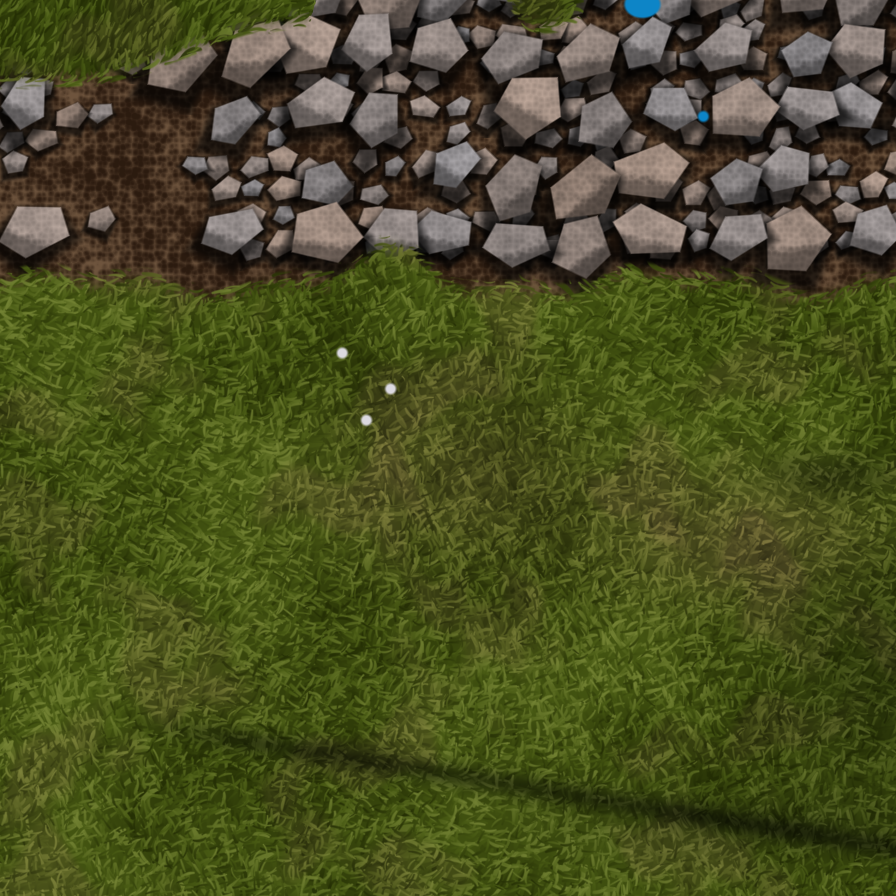
Write a Shadertoy shader that draws this texture.

```glsl
// Sunlit lawn below a stony bank: angular rocks on brown soil, ragged turf edge.
// Rocks are random convex polygons on a jittered grid; grass is layered
// random blades, tinted by broad sine patches; soil and grain use cellular noise.

vec4 hash4(vec2 p) {
    vec4 h = fract(p.xyxy * vec4(0.1031, 0.1030, 0.0973, 0.1099));
    h += dot(h, h.wzxy + 33.33);
    return fract((h.xxyz + h.yzzw) * h.zywx);
}

float gauss(vec2 p, vec2 size) { p /= size; return exp(-dot(p, p)); }

// Distance to the nearest jittered point, from the four closest cells
float cells(vec2 p) {
    vec2 id = floor(p - 0.5);
    float d = 2.0;
    for (int k = 0; k < 4; k++) {
        vec2 c = id + vec2(k & 1, k >> 1);
        vec2 q = c + 0.2 + 0.6 * hash4(c).xy - p;
        d = min(d, dot(q, q));
    }
    return sqrt(d);
}

// Layered sines, about -1 to 1
float waves(vec2 p) {
    float sum = 0.0, amp = 0.5;
    for (int i = 0; i < 3; i++) {
        sum += amp * sin(p.x + 1.6 * sin(p.y + float(i)));
        p = mat2(1.4, 1.3, -1.3, 1.4) * p + 2.3;
        amp *= 0.65;
    }
    return sum;
}

float bankMask(vec2 p) {
    float edge = 0.91 + 0.065 * smoothstep(0.08, 0.34, p.x) + 0.2 * smoothstep(0.34, 0.39, p.x);
    float tuft = smoothstep(0.055, 0.025, length(p - vec2(0.61, 1.01)));
    return max(smoothstep(-0.015, 0.02, p.y - edge), tuft);
}

float lawnMask(vec2 p) {
    float edge = 0.683 + 0.009 * sin(p.x * 19.0) + 0.006 * sin(p.x * 47.0)
               + 0.03 * gauss(vec2(p.x - 0.44, 0.0), vec2(0.05));
    return smoothstep(0.02, -0.02, p.y - edge);
}

// Turf colour from tone (0 dark, 1 light) and dryness
vec3 turf(float tone, float dry) {
    vec3 c = mix(vec3(0.14, 0.18, 0.015), vec3(0.28, 0.35, 0.075), clamp(tone * 2.0, 0.0, 1.0));
    c = mix(c, vec3(0.45, 0.51, 0.20), clamp(tone * 2.0 - 1.0, 0.0, 1.0));
    return mix(c, vec3(0.46, 0.40, 0.23) * (0.45 + 0.75 * tone), dry);
}

// One layer of curved, tapered blades on a turned grid
void blades(inout vec3 col, vec2 uv, float layer, vec2 lean, float spread, float cover, float patchTone, float dry) {
    float scale = 36.0 + 13.0 * layer, ca = cos(layer), sa = sin(layer);
    mat2 turn = mat2(ca, sa, -sa, ca);
    vec2 p = turn * uv * scale + layer * 37.0, id = floor(p - 0.5);
    lean = turn * lean;
    for (int k = 0; k < 4; k++) {
        vec2 c = id + vec2(k & 1, k >> 1);
        vec4 r = hash4(c + 111.0);
        vec2 q = p - c - 0.25 - 0.5 * r.xy;
        vec2 along = normalize(lean + vec2(-lean.y, lean.x) * (r.z - 0.5) * spread);
        float s = dot(q, along), t = clamp(s, -0.6, 0.6);
        float side = dot(q, vec2(-along.y, along.x)) + (r.x - 0.5) * t * t;
        float width = mix(0.07, 0.16, r.y) * (1.0 - 0.9 * t * t), soft = 0.0012 * scale;
        float a = smoothstep(width + soft, width - soft, length(vec2(side, s - t)));
        a *= 0.9 * smoothstep(0.0, 0.15, cover - 0.7 * r.z);
        col = mix(col, turf(r.w * 0.85 + 0.07 + patchTone + 0.15 * t, dry), a);
    }
}

// Grid of lit polygons with contact shadows
void rocks(inout vec3 col, vec2 uv, float size, float seed, float extra, float grain) {
    vec2 pitch = vec2(1.0, 0.9) * size, id = floor(uv / pitch - 0.5);
    for (int k = 3; k >= 0; k--) {
        vec2 c = id + vec2(k & 1, k >> 1);
        vec4 r = hash4(c + seed), s = hash4(c + seed + 29.0);
        vec2 centre = (c + 0.5 + 0.4 * (r.xy - 0.5)) * pitch, q = uv - centre;
        float chance = extra + 0.65 * smoothstep(0.1, 0.42, centre.x)
                     + 0.5 * gauss(centre - vec2(0.03, 0.88), vec2(0.06));
        if (s.x > chance || centre.y < 0.705) continue;
        // Tilt and flatten, then cut by five planes
        vec2 along = normalize(vec2(1.0, 0.5 + 1.5 * (r.z - 0.5)));
        vec2 p = vec2(dot(q, along), 1.3 * dot(q, vec2(-along.y, along.x)));
        vec2 normal = normalize(s.zw - 0.47);
        float d = -1.0, radius = size * mix(0.38, 0.54, s.y);
        for (int n = 0; n < 5; n++) {
            d = max(d, dot(p, normal) - radius * (0.72 + 0.32 * fract(r.w * 9.0 + float(n) * 0.618)));
            normal = mat2(0.309, 0.951, -0.951, 0.309) * normal;
        }
        col *= 1.0 - 0.65 * smoothstep(0.2 * size, 0.0, d + 0.3 * q.y);
        float ridge = dot(q, normalize(vec2(r.y - 0.6, 0.7))) + radius * 0.25;
        float lit = mix(0.66, 1.04, smoothstep(-0.006, 0.006, ridge + 0.02 * grain));
        vec3 stone = mix(vec3(0.53, 0.52, 0.53), vec3(0.61, 0.53, 0.48), s.y);
        col = mix(col, stone * lit * (0.86 + 0.2 * r.y + grain), smoothstep(0.0015, -0.0015, d));
    }
}

void mainImage(out vec4 fragColor, in vec2 fragCoord) {
    vec2 uv = fragCoord / iResolution.xy;
    float bank = bankMask(uv), cover = max(lawnMask(uv), bank);
    vec3 col = vec3(0.0);
    // Soil, pebbles, rocks and blue scraps
    if (uv.y > 0.64) {
        float fine = cells(uv * 150.0), ripple = waves(uv * 110.0);
        float crumbs = 0.6 * cells(uv * 75.0) + 0.5 * fine + 0.15 * ripple + 0.2 * waves(uv * 25.0);
        float grain = 0.2 * (fine - 0.4) + 0.09 * ripple;
        col = mix(vec3(0.17, 0.105, 0.06), vec3(0.43, 0.33, 0.24), smoothstep(0.1, 0.95, crumbs));
        rocks(col, uv, 0.033, 5.0, 0.1, grain);
        rocks(col, uv, 0.0775, 83.0, 0.27, grain);
        float scrap = min(length((uv - vec2(0.717, 0.995)) * vec2(0.9, 1.2)) - 0.018,
                          length(uv - vec2(0.785, 0.87)) - 0.006);
        col = mix(col, vec3(0.05, 0.52, 0.78), smoothstep(0.002, -0.002, scrap));
    }
    // Turf, from long blades up to short leaves
    if (cover > 0.01) {
        float dry = 0.55 * gauss(uv - vec2(0.83, 0.40), vec2(0.15, 0.07))
                  + 0.45 * gauss(uv - vec2(0.52, 0.47), vec2(0.14, 0.10))
                  + 0.4 * gauss(uv - vec2(0.24, 0.23), vec2(0.04, 0.025))
                  + 0.3 * smoothstep(0.1, 0.7, waves(uv * 17.0));
        dry = min(dry, 0.7);
        float patchTone = 0.16 * waves(uv * 11.0) - 0.12 * bank;
        float angle = 0.75 + 0.5 * sin(uv.x * 9.0 + uv.y * 7.0);
        vec2 lean = vec2(cos(angle), sin(angle));
        col = mix(col, turf(0.28 + patchTone, dry), cover * cover);
        for (int k = 0; k < 5; k++)
            blades(col, uv, float(k), lean, mix(3.5, 1.0, bank), cover, patchTone, dry);
    }
    // Shadow streak and broad dark hollows
    float drop = uv.y - 0.186 + 0.165 * (uv.x - 0.195);
    float shade = 0.42 * exp(-drop * drop * 5500.0) * smoothstep(0.12, 0.3, uv.x)
                + 0.32 * gauss(uv - vec2(0.93, 0.47), vec2(0.07, 0.025))
                + 0.25 * gauss(uv - vec2(0.98, 0.24), vec2(0.12, 0.12))
                + 0.2 * gauss(uv - vec2(0.85, 0.08), vec2(0.2, 0.04));
    col *= 1.0 - shade;
    // Small white flowers in a loose arc
    for (int k = -1; k <= 1; k++) {
        float n = float(k);
        vec2 flower = vec2(0.409 + 0.027 * n, 0.531 + 0.055 * n * n - 0.02 * n);
        col = mix(col, vec3(0.86, 0.85, 0.88), smoothstep(0.008, 0.004, length(uv - flower)));
    }
    fragColor = vec4(clamp(col, 0.0, 1.0), 1.0);
}
```
